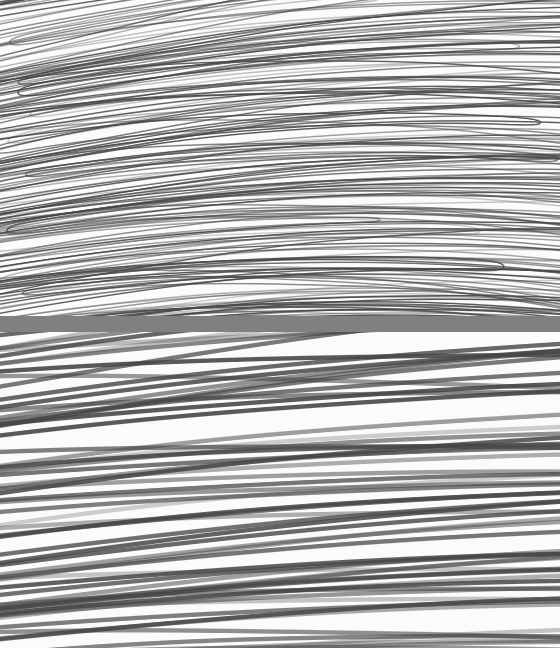
Top, the full canvas; bottom, a detail of the centre.
This pattern is drawn by a WebGL 1 fragment shader. Its source:

```glsl
precision highp float;

uniform vec2 u_resolution;

const vec3 PAPER = vec3(0.985);
const vec3 PENCIL = vec3(0.275);
const float STROKES = 122.0;
const float HALF_WIDTH = 0.0023;
const float TURN_LENGTH = 0.035;

float hash(float n) {
  return fract(sin(n * 127.1 + 3.7) * 43758.545);
}

// One-dimensional gradient noise, roughly -0.5 to 0.5
float gradientNoise(float x) {
  float cell = floor(x);
  float t = x - cell;
  float left = (hash(cell) * 2.0 - 1.0) * t;
  float right = (hash(cell + 1.0) * 2.0 - 1.0) * (t - 1.0);
  return mix(left, right, t * t * t * (t * (t * 6.0 - 15.0) + 10.0));
}

// Height and slope of an arc bowed upwards
vec2 arc(float x, float base, float slope, float bow) {
  return vec2(base + x * (slope - bow * x), slope - 2.0 * bow * x);
}

// Distance to a hairpin: two strands fanning out from a rounded turn.
// facing is +1 when the strands run to the right of the tip, -1 to the left.
float hairpin(vec2 p, vec2 spine, float tip, float facing, float gap, float fan) {
  float along = max((p.x - tip) * facing, -TURN_LENGTH);
  float closing = exp(-along / TURN_LENGTH);
  float spread = gap * gap * (1.0 - closing) + fan * fan * along * along;
  float growth = gap * gap * closing / TURN_LENGTH + 2.0 * fan * fan * along;
  float dy = p.y - spine.x;
  vec2 gradient = vec2(-2.0 * dy * spine.y - facing * growth, 2.0 * dy);
  return abs(dy * dy - spread) / max(length(gradient), 1e-5);
}

// Pencil coverage of one scribbled stroke
float stroke(vec2 p, float index, float pixel) {
  float seed = index * 11.0;
  float rank = (index + hash(seed)) / STROKES;
  float base = mix(-0.2, 1.06, pow(rank, 1.2));
  base += 0.07 * gradientNoise(base * 7.0 + 20.0);

  // Upper arcs climb further before they level off
  float slope = mix(0.14, 0.2, rank) + 0.09 * (hash(seed + 1.0) - 0.5);
  float bow = mix(0.072, 0.05, rank) + 0.03 * (hash(seed + 2.0) - 0.5);
  vec2 spine = arc(p.x, base, slope, bow);
  spine.x += 0.008 * gradientNoise(p.x * 1.6 + seed);

  // Most turns lie near or beyond the side edges
  float facing = hash(seed + 3.0) < 0.5 ? 1.0 : -1.0;
  float place = hash(seed + 4.0);
  float tip = facing > 0.0 ? mix(-0.5, 0.12, place) : mix(1.2, 3.0, sqrt(place));
  float gap = mix(0.008, 0.02, hash(seed + 5.0));
  float fan = 0.035 * hash(seed + 6.0);

  float d = hairpin(p, spine, tip, facing, gap, fan);
  float pressure = mix(0.25, 0.92, hash(seed + 7.0));
  return pressure * clamp((HALF_WIDTH - d) / pixel + 0.5, 0.0, 1.0);
}

void main() {
  float pixel = 1.0 / u_resolution.y;
  vec2 p = gl_FragCoord.xy * pixel;

  // Each stroke covers part of the paper left bare
  float bare = 1.0;
  for (float i = 0.0; i < STROKES; i++) {
    bare *= 1.0 - stroke(p, i, pixel);
  }
  gl_FragColor = vec4(mix(PENCIL, PAPER, bare), 1.0);
}
```
